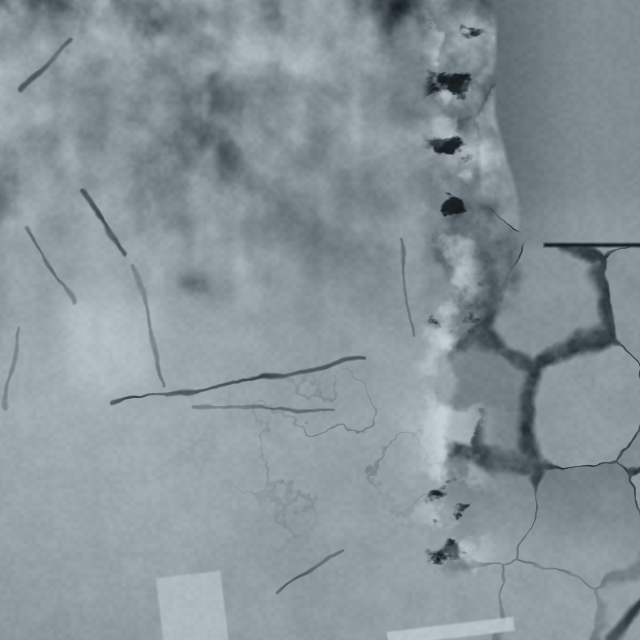
This texture is drawn by a Shadertoy shader. Its source:

```glsl
// Weathered grey plaster wall beside a rough seam, a smooth panel and cracked stones.
// Tone is built in one grey channel: fbm stains, Voronoi stones, wobbly segment cracks,
// then tinted with a cool slate cast.

const vec3  COOL_CAST   = vec3(0.0, 0.047, 0.070);
const float PLASTER     = 0.575;
const float PANEL_DARK  = 0.37;
const float PANEL_LIGHT = 0.50;
const float GAP_TONE    = 0.19;
const float CRACK_TONE  = 0.20;
const float HOLE_TONE   = 0.08;
const float STONE_SCALE = 6.0;
const float SEAM_X      = 0.70;
const float LEDGE_Y     = 0.617;
const float GRAIN       = 0.035;

float hash(vec2 p) {
    return fract(sin(dot(p, vec2(127.1, 311.7))) * 43758.5453);
}

float noise(vec2 p) {
    vec2 i = floor(p), f = fract(p);
    f = f * f * (3.0 - 2.0 * f);
    return mix(mix(hash(i), hash(i + vec2(1, 0)), f.x),
               mix(hash(i + vec2(0, 1)), hash(i + vec2(1, 1)), f.x), f.y);
}

float fbm(vec2 p) {
    float sum = 0.0, amp = 0.516;
    for (int i = 0; i < 5; i++) {
        sum += amp * noise(p);
        p = mat2(1.6, 1.2, -1.2, 1.6) * p + 7.3;
        amp *= 0.5;
    }
    return sum;
}

// Soft spot: 1 at the centre, fading over the given radii
float spot(vec2 p, vec2 centre, vec2 radius) {
    vec2 d = (p - centre) / radius;
    return exp(-dot(d, d));
}

// Soft-edged box
float box(vec2 p, vec2 centre, vec2 halfSize, float blur) {
    vec2 d = abs(p - centre) - halfSize;
    return 1.0 - smoothstep(-blur, blur, max(d.x, d.y));
}

// Wobbly line with uneven width and strength
float crack(vec2 p, vec2 a, vec2 b, float width) {
    p += 0.022 * (vec2(fbm(p * 13.0), fbm(p * 13.0 + 31.0)) - 0.5);
    vec2 ab = b - a;
    float h = clamp(dot(p - a, ab) / dot(ab, ab), 0.0, 1.0);
    float d = length(p - a - ab * h);
    float w = width * (0.5 + noise(p * 35.0));
    return (1.0 - smoothstep(0.3 * w, 1.7 * w, d)) * (0.55 + 0.45 * noise(p * 24.0 + 5.0));
}

// x: distance to the gap between stones, y: random value of the stone
vec2 stones(vec2 p) {
    vec2 cell = floor(p);
    float near = 9.0, next = 9.0, id = 0.0;
    for (int y = -1; y <= 1; y++)
    for (int x = -1; x <= 1; x++) {
        vec2 c = cell + vec2(x, y);
        float d = length(c + 0.15 + 0.7 * vec2(hash(c), hash(c + 17.0)) - p);
        if (d < near) { next = near; near = d; id = hash(c + 41.0); }
        else next = min(next, d);
    }
    return vec2(next - near, id);
}

// Plaster: stained and streaky above, calm and pale below
float plasterTone(vec2 p) {
    float top = smoothstep(0.42, 0.92, p.y);
    float t = PLASTER - 0.04 * top;
    t += (fbm(p * 6.0) - 0.5) * mix(0.10, 0.36, top);
    t += (fbm(p * 28.0) - 0.5) * mix(0.05, 0.25, top);
    t -= 0.26 * top * smoothstep(0.52, 0.76, fbm(p * vec2(9.0, 7.0) + 3.0));
    t += 0.07 * (noise(p * vec2(45.0, 6.0)) - 0.5) * smoothstep(0.4, 0.6, p.y);
    t += 0.13 * spot(p, vec2(0.42, 0.91), vec2(0.08, 0.04));
    t += 0.06 * spot(p, vec2(0.10, 0.38), vec2(0.20, 0.22));
    t += 0.05 * box(p, vec2(0.17, 0.46), vec2(0.065, 0.065), 0.02);
    t -= 0.22 * spot(p, vec2(0.31, 0.56), vec2(0.035, 0.025)) * (0.4 + fbm(p * 45.0));
    // Hairline network in the lower middle
    float vein = abs(fbm(p * 11.0 + 9.0) - 0.5);
    float area = spot(p, vec2(0.54, 0.28), vec2(0.18, 0.14));
    t -= 0.16 * area * (1.0 - smoothstep(0.004, 0.024, vein)) * noise(p * 18.0);
    return t;
}

float stoneTone(vec2 p) {
    vec2 s = stones(p * STONE_SCALE + 0.45 * vec2(fbm(p * 9.0), fbm(p * 9.0 + 20.0)));
    float calm = smoothstep(0.27, 0.10, p.y);
    float t = mix(0.43 + 0.14 * s.y, 0.57, calm) + 0.06 * (fbm(p * 22.0) - 0.5);
    float w = mix(0.03, 0.24, smoothstep(0.35, 0.75, noise(p * 10.0 + 4.0)));
    float gap = 1.0 - smoothstep(0.2 * w, w, s.x);
    float rubble = GAP_TONE + 0.35 * (fbm(p * 40.0) - 0.4);
    return mix(t, rubble, gap * mix(0.95, 0.35, calm));
}

float wallTone(vec2 p) {
    float ragged = fbm(p * 16.0) - 0.5;
    float edge = SEAM_X + 0.07 * ragged;
    float t = mix(plasterTone(p), stoneTone(p), smoothstep(-0.012, 0.012, p.x - edge));
    // Rubble column and its holes
    float column = box(p, vec2(0.735 + 0.1 * ragged, 0.78), vec2(0.055, 0.27), 0.015);
    t = mix(t, 0.43 + 0.75 * (fbm(p * 21.0 + 2.0) - 0.5), 0.85 * column);
    float band = spot(p, vec2(0.71, p.y), vec2(0.05, 1.0)) * smoothstep(0.02, 0.12, p.y);
    float holes = smoothstep(0.61, 0.70, fbm(p * vec2(17.0, 22.0) + 13.0));
    t = mix(t, HOLE_TONE, 0.95 * holes * smoothstep(0.3, 0.7, band));
    t += 0.20 * band * smoothstep(0.56, 0.70, fbm(p * 15.0 + 51.0));
    // Smooth panel, shaded toward the column, above a dark ledge
    float left = 0.775 + 0.035 * smoothstep(0.85, 0.65, p.y) + 0.012 * ragged;
    float panel = smoothstep(-0.005, 0.005, p.x - left) * smoothstep(-0.006, 0.006, p.y - LEDGE_Y);
    float shade = mix(PANEL_DARK, PANEL_LIGHT, smoothstep(0.76, 0.93, p.x));
    t = mix(t, shade + 0.05 * smoothstep(0.72, 0.64, p.y), panel);
    // Cracks
    float c = crack(p, vec2(0.17, 0.37), vec2(0.27, 0.39), 0.0025);
    c = max(c, crack(p, vec2(0.26, 0.387), vec2(0.57, 0.437), 0.0032));
    c = max(c, 0.6 * crack(p, vec2(0.30, 0.368), vec2(0.52, 0.361), 0.0025));
    c = max(c, crack(p, vec2(0.125, 0.70), vec2(0.20, 0.60), 0.0035));
    c = max(c, 0.5 * crack(p, vec2(0.21, 0.58), vec2(0.255, 0.40), 0.003));
    c = max(c, 0.6 * crack(p, vec2(0.04, 0.64), vec2(0.115, 0.53), 0.003));
    c = max(c, 0.4 * crack(p, vec2(0.03, 0.49), vec2(0.01, 0.36), 0.003));
    c = max(c, 0.8 * crack(p, vec2(0.44, 0.07), vec2(0.53, 0.14), 0.002));
    c = max(c, 0.8 * crack(p, vec2(0.03, 0.86), vec2(0.11, 0.94), 0.003));
    c = max(c, 0.5 * crack(p, vec2(0.62, 0.62), vec2(0.65, 0.48), 0.0025));
    t = mix(t, CRACK_TONE, c);
    float ledge = box(p, vec2(0.93, LEDGE_Y), vec2(0.08, 0.003), 0.003);
    return mix(t, HOLE_TONE, max(ledge, crack(p, vec2(0.96, 0.0), vec2(1.0, 0.055), 0.007)));
}

void mainImage(out vec4 fragColor, in vec2 fragCoord) {
    vec2 p = fragCoord / iResolution.xy;
    float t = wallTone(p);
    // Pale repair patches at the foot of the wall
    vec2 q = p + vec2(0.12 * (p.y - 0.05), -0.12 * (p.x - 0.30));
    t = mix(t, 0.69, 0.9 * box(q, vec2(0.30, 0.045), vec2(0.051, 0.058), 0.003));
    t = mix(t, 0.73, 0.9 * box(q, vec2(0.70, -0.035), vec2(0.10, 0.011), 0.003));
    t += GRAIN * (noise(p * 150.0) - 0.5);
    t = clamp(t, 0.05, 0.76);
    fragColor = vec4(t + COOL_CAST * smoothstep(-0.05, 0.25, t), 1.0);
}
```
